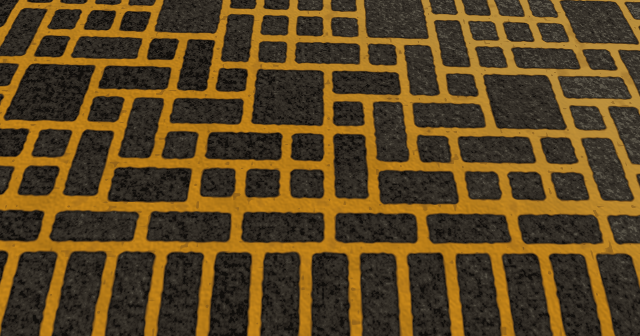
A Shadertoy shader for this texture:

```glsl
// Dark asphalt pavers in a woven layout with yellow painted joints, seen in perspective.

// View: ground plane seen from a height, in units of the canvas height
const float HORIZON = 2.925;         // height of the vanishing line
const float UNIT = 0.0533;           // paver size per unit of depth
const float BOW = 0.118;             // lens bulge
const float COLUMN_SKEW = 0.045;
const vec2 ROW_TILT = vec2(0.097, 0.0348);
const vec2 ROW_SCALE = vec2(52.73, 20.82);
const float COLUMN_SHIFT = 4.79;

// Layout: one bit per column, one entry per row from the bottom
const int COLUMNS = 6;
const int ROWS = 7;
const int JOIN_RIGHT[ROWS] = int[ROWS](1, 4, 10, 40, 16, 1, 1);
const int JOIN_UP[ROWS] = int[ROWS](32, 1, 24, 2, 4, 3, 0);
const float HALF_JOINT = 0.132;
const float CORNER = 0.10;
const float EDGE_WOBBLE = 0.035;

// Colours
const vec3 TAR = vec3(0.125, 0.108, 0.09);
const vec3 STONE = vec3(0.22, 0.20, 0.17);
const vec3 GLINT = vec3(0.37, 0.35, 0.30);
const vec3 PAINT = vec3(0.73, 0.495, 0.095);
const vec3 WORN_PAINT = vec3(0.73, 0.59, 0.30);
const vec3 DIRTY_PAINT = vec3(0.46, 0.31, 0.11);

float hash(vec2 p) {
    return fract(sin(dot(p, vec2(127.1, 311.7))) * 43758.5453);
}

float noise(vec2 p) {
    vec2 i = floor(p), f = fract(p);
    f = f * f * (3.0 - 2.0 * f);
    return mix(mix(hash(i), hash(i + vec2(1, 0)), f.x),
               mix(hash(i + vec2(0, 1)), hash(i + vec2(1, 1)), f.x), f.y);
}

float fbm(vec2 p) {
    float sum = 0.0, gain = 0.5;
    for (int i = 0; i < 4; i++) {
        sum += gain * noise(p);
        p = p * 2.03 + 17.3;
        gain *= 0.5;
    }
    return sum;
}

// Canvas point (x from the centre) to paver columns and rows
vec2 toGround(vec2 p) {
    float depth = HORIZON - p.y;
    float rowDepth = depth - p.x * (ROW_TILT.x - ROW_TILT.y * depth);
    float bulge = 1.0 - BOW * (p.y - 0.425) * (p.y - 0.425);
    float column = p.x / (UNIT * bulge * (depth - COLUMN_SKEW * p.x));
    return vec2(column + COLUMN_SHIFT, ROW_SCALE.x / rowDepth - ROW_SCALE.y);
}

bool joined(int mask, int column) {
    return ((mask >> ((column + COLUMNS) % COLUMNS)) & 1) == 1;
}

// Lower left and upper right corners of the paver around a ground point
vec4 paverBounds(vec2 g) {
    if (g.y < -1.0) {                               // upright border course
        float x = floor(g.x - 0.5) + 0.5;
        return vec4(x, -3.0, x + 1.0, -1.0);
    }
    if (g.y < 0.0) {                                // lying border course
        float x = floor((g.x - 1.0) * 0.5) * 2.0 + 1.0;
        return vec4(x, -1.02, x + 2.0, -0.09);
    }
    vec2 cell = floor(g);                           // woven field
    int row = min(int(cell.y), ROWS - 1);
    int column = int(mod(cell.x, float(COLUMNS)));
    vec4 b = vec4(cell, cell + 1.0);
    bool right = joined(JOIN_RIGHT[row], column);
    bool left = joined(JOIN_RIGHT[row], column - 1);
    if (right) b.z += 1.0;
    if (left) b.x -= 1.0;
    if (joined(JOIN_UP[row], column)) b.w += 1.0;
    if (row > 0 && joined(JOIN_UP[row - 1], column)) b.y -= 1.0;
    if (row == 0) b.y += (left || right) ? -0.10 : 0.03;
    return b;
}

float roundedBox(vec2 p, vec2 halfSize, float radius) {
    vec2 q = abs(p) - halfSize + radius;
    return length(max(q, 0.0)) + min(max(q.x, q.y), 0.0) - radius;
}

vec3 asphalt(vec2 g, float tone, float glare) {
    float lump = fbm(g * 11.0);
    float relief = lump - fbm(g * 11.0 + vec2(-0.35, -0.45));
    float grain = noise(g * 27.0);
    float light = 0.38 + 1.1 * (lump - 0.47) - 1.5 * relief + 0.5 * (grain - 0.5);
    light += 0.22 * (tone - 0.5) + 0.40 * glare;
    vec3 color = mix(TAR, STONE, smoothstep(0.05, 0.75, light));
    color = mix(color, GLINT, smoothstep(0.68, 1.25, light));
    return color * (1.0 - 0.5 * smoothstep(0.25, 0.0, light));
}

vec3 paint(vec2 g, float height, float glare) {
    float patches = fbm(g * 2.3 + 40.0);
    float bumps = noise(g * 17.0) - noise(g * 17.0 + vec2(-0.4, -0.5));
    vec3 color = PAINT * (0.90 + 0.22 * patches - 0.12 * bumps);
    color = mix(color, WORN_PAINT, clamp(0.75 * glare + 0.5 * (height - 0.7), 0.0, 0.7));
    float pits = smoothstep(0.83, 0.95, noise(g * 9.0 + 7.0));
    return mix(color, DIRTY_PAINT, 0.5 * pits + 0.3 * smoothstep(0.60, 0.78, patches));
}

void mainImage(out vec4 fragColor, in vec2 fragCoord) {
    vec2 p = (fragCoord - vec2(0.5 * iResolution.x, 0.0)) / iResolution.y;
    vec2 g = toGround(p);
    float pixel = 1.0 / (iResolution.y * UNIT * (HORIZON - p.y));

    // Distance to the paver edge, slightly uneven
    vec4 b = paverBounds(g);
    vec2 middle = 0.5 * (b.xy + b.zw);
    float d = roundedBox(g - middle, 0.5 * (b.zw - b.xy) - HALF_JOINT, CORNER);
    d += EDGE_WOBBLE * (noise(g * 9.0) - 0.5);

    // Low light from the upper right
    float glare = smoothstep(0.35, 1.75, p.x + p.y);
    vec3 stone = asphalt(g, hash(middle), glare);
    stone *= 1.0 - 0.35 * smoothstep(-0.07, 0.0, d);
    vec3 joint = paint(g, p.y, glare);
    joint = mix(DIRTY_PAINT, joint, smoothstep(0.0, 0.045, d));

    vec3 color = mix(stone, joint, smoothstep(-pixel, pixel, d));
    fragColor = vec4(color, 1.0);
}
```
